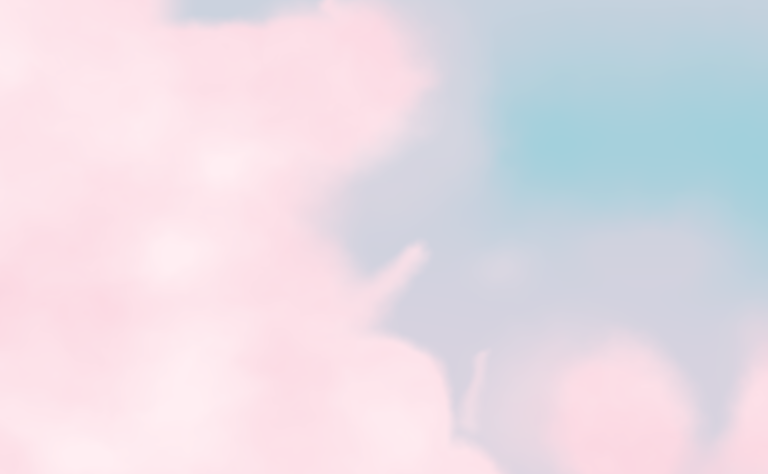
A WebGL 2 fragment shader for this texture:

```glsl
#version 300 es
precision highp float;
uniform vec2 u_resolution;
out vec4 outColor;

float hash(vec2 p) {
  vec3 q = fract(vec3(p.xyx) * 0.1031);
  q += dot(q, q.yzx + 33.33);
  return fract((q.x + q.y) * q.z);
}

float noise(vec2 p) {
  vec2 i = floor(p), f = fract(p);
  f = f * f * f * (f * (f * 6.0 - 15.0) + 10.0);
  return mix(mix(hash(i), hash(i + vec2(1, 0)), f.x),
             mix(hash(i + vec2(0, 1)), hash(i + vec2(1, 1)), f.x), f.y);
}

float fbm(vec2 p) {
  float sum = 0.0, amp = 0.5;
  for (int i = 0; i < 5; i++) {
    sum += amp * noise(p);
    p = mat2(1.6, 1.2, -1.2, 1.6) * p + 7.3;
    amp *= 0.5;
  }
  return sum;
}

// Gaussian glow with separate radii
float glow(vec2 p, vec2 center, vec2 radius) {
  vec2 d = (p - center) / radius;
  return exp(-dot(d, d));
}

// Soft-edged elliptical puff
float puff(vec2 p, vec2 center, vec2 radius, float soft) {
  float d = (length((p - center) / radius) - 1.0) * min(radius.x, radius.y);
  return 1.0 - smoothstep(-soft, soft, d);
}

// Tapered strand from a to b
float strand(vec2 p, vec2 a, vec2 b, float width) {
  vec2 ab = b - a;
  float t = clamp(dot(p - a, ab) / dot(ab, ab), 0.0, 1.0);
  return 1.0 - smoothstep(0.0, width * (1.0 - 0.55 * t), length(p - a - ab * t));
}

float join(float a, float b) {
  return 1.0 - (1.0 - a) * (1.0 - b);
}

vec3 skyColor(vec2 p, vec2 q) {
  vec3 lavender = mix(vec3(0.845, 0.825, 0.875), vec3(0.785, 0.82, 0.868), smoothstep(0.2, 0.75, p.y));
  lavender = mix(lavender, vec3(0.805, 0.825, 0.872), smoothstep(0.85, 1.0, p.y) * 0.6);
  float teal = 0.72 * glow(q, vec2(1.34, 0.70), vec2(0.36, 0.23));
  teal += 0.55 * glow(q, vec2(1.68, 0.62), vec2(0.20, 0.24));
  teal += 0.28 * glow(q, vec2(1.13, 0.70), vec2(0.13, 0.10));
  teal += 0.12 * glow(p, vec2(1.06, 0.67), vec2(0.025));
  teal -= 0.38 * glow(q, vec2(1.38, 0.48), vec2(0.17, 0.09));
  teal *= smoothstep(0.92, 1.14, q.x + 0.25 * abs(q.y - 0.68));
  return mix(lavender, vec3(0.61, 0.815, 0.86), clamp(teal, 0.0, 1.0));
}

float cloudCover(vec2 p, vec2 q) {
  // Left bank, open to the sky along part of its top
  float bank = 1.0 - smoothstep(0.60, 0.80, q.x - 0.06 * smoothstep(0.45, 0.3, q.y));
  float gap = smoothstep(0.30, 0.42, p.x) * smoothstep(0.94, 0.985, q.y);
  float cover = bank * (1.0 - gap);
  cover = join(cover, puff(q, vec2(0.70, 0.82), vec2(0.20, 0.18), 0.055));
  cover = join(cover, 0.85 * strand(q, vec2(0.86, 0.84), vec2(0.70, 1.01), 0.07));
  // Lower billows
  cover = join(cover, puff(q, vec2(0.77, 0.09), vec2(0.205, 0.205), 0.022));
  cover = join(cover, puff(q, vec2(0.99, 0.0), vec2(0.085, 0.08), 0.018));
  cover = join(cover, puff(q, vec2(0.66, 0.36), vec2(0.10, 0.13), 0.05));
  // Loose wisps
  cover = join(cover, 0.85 * strand(q, vec2(0.75, 0.34), vec2(0.885, 0.475), 0.08));
  cover = join(cover, 0.5 * strand(q, vec2(1.01, 0.12), vec2(1.03, 0.25), 0.045));
  cover = join(cover, 0.25 * glow(q, vec2(1.06, 0.43), vec2(0.07, 0.05)));
  // Right billows
  cover = join(cover, puff(q, vec2(1.32, 0.09), vec2(0.145, 0.175), 0.04));
  cover = join(cover, 0.6 * puff(q, vec2(1.21, 0.13), vec2(0.15, 0.14), 0.12));
  cover = join(cover, puff(q, vec2(1.68, 0.12), vec2(0.14, 0.15), 0.04));
  cover = join(cover, 0.75 * puff(q, vec2(1.58, 0.0), vec2(0.13, 0.09), 0.05));
  cover = join(cover, 0.45 * glow(q, vec2(1.64, 0.28), vec2(0.08, 0.09)));
  // Thin veil beside the upper lobe
  return join(cover, 0.22 * puff(q, vec2(0.80, 0.78), vec2(0.22, 0.24), 0.06));
}

vec3 cloudColor(vec2 p, vec2 q) {
  float light = 0.38 + 0.9 * (fbm(q * vec2(4.5, 5.5) + 3.0) - 0.48);
  light += 0.35 * glow(q, vec2(0.25, 0.75), vec2(0.15, 0.09));
  light += 0.45 * glow(q, vec2(0.49, 0.66), vec2(0.10, 0.055));
  light += 0.55 * glow(q, vec2(0.35, 0.46), vec2(0.13, 0.06));
  light += 0.40 * glow(q, vec2(0.39, 0.17), vec2(0.12, 0.15));
  light += 0.45 * glow(q, vec2(0.19, 0.05), vec2(0.15, 0.09));
  light += 0.30 * glow(q, vec2(0.0, 0.88), vec2(0.08, 0.12));
  light += 0.32 * glow(q, vec2(0.78, 0.12), vec2(0.13, 0.12));
  light -= 0.25 * glow(q, vec2(0.12, 0.50), vec2(0.20, 0.06));
  light -= 0.20 * smoothstep(0.95, 1.3, p.x);
  return mix(vec3(0.985, 0.845, 0.885), vec3(1.0, 0.935, 0.95), clamp(light, 0.0, 1.0));
}

void main() {
  vec2 p = gl_FragCoord.xy / u_resolution.y;
  p.x *= 1.6203 * u_resolution.y / u_resolution.x;
  vec2 bend = vec2(fbm(p * 6.0), fbm(p * 6.0 + 19.0)) - 0.485;
  vec2 q = p + 0.09 * bend;
  vec3 color = mix(skyColor(p, q), cloudColor(p, q), clamp(cloudCover(p, q), 0.0, 1.0));
  outColor = vec4(color, 1.0);
}
```
